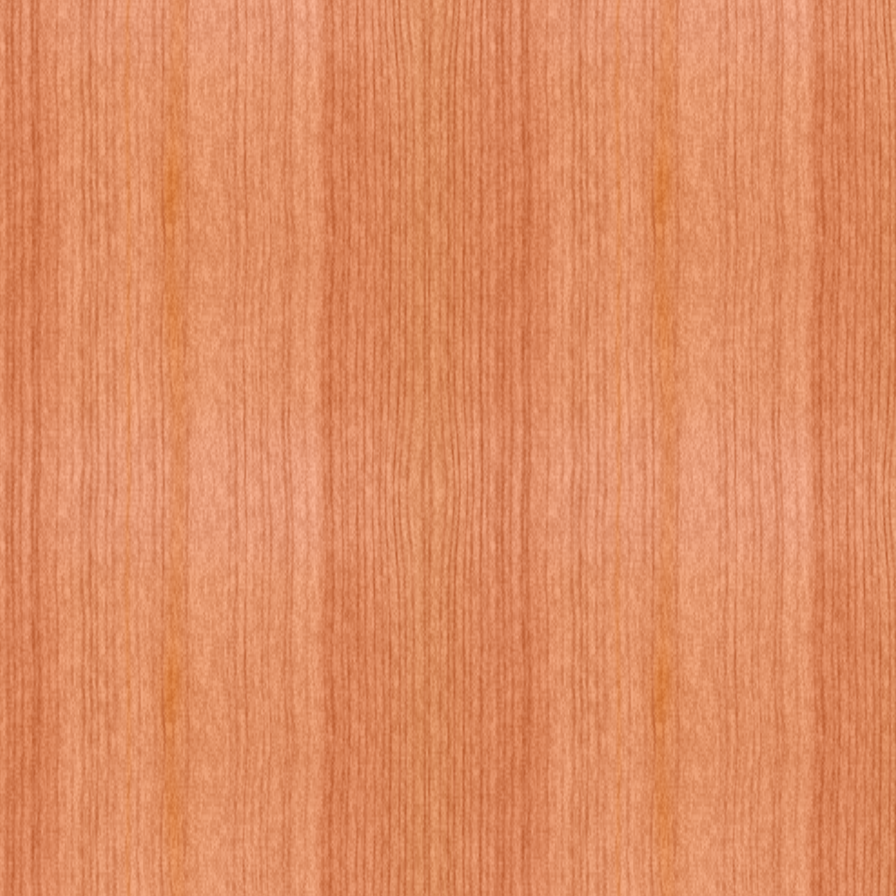
Give the GLSL for this texture, as a Shadertoy shader.

```glsl
// Reddish softwood veneer: tiled vertical grain with a mirrored heart, soft bands and resin streaks.

const float TAU = 6.2831853;
const vec2 TILE = vec2(0.547, 0.557);    // size of one repeat
const vec2 HEART = vec2(0.4766, 0.453);  // centre of one repeat
const float LINES = 60.0;                // grain cells per repeat

const vec3 PALE = vec3(0.905, 0.602, 0.440);
const vec3 RUDDY = vec3(0.880, 0.552, 0.392);
const vec3 PINK = vec3(0.920, 0.630, 0.510);
const vec3 OLIVE = vec3(0.880, 0.590, 0.400);
const vec3 RESIN = vec3(0.850, 0.480, 0.220);
const vec3 GRAIN = vec3(0.740, 0.370, 0.200);

float hash(vec2 p) {
    return fract(sin(dot(p, vec2(127.1, 311.7))) * 43758.5453);
}

// Smooth value noise that wraps after "period" cells
float noise(vec2 p, vec2 period) {
    vec2 i = floor(p), f = fract(p);
    f = f * f * (3.0 - 2.0 * f);
    vec2 a = mod(i, period), b = mod(i + 1.0, period);
    return mix(mix(hash(a), hash(vec2(b.x, a.y)), f.x),
               mix(hash(vec2(a.x, b.y)), hash(b), f.x), f.y);
}

// Noise with whole cell counts over a tile, centred on zero
float tileNoise(vec2 t, vec2 cells) {
    return noise((t + 0.5) * cells, cells) - 0.5;
}

float bell(float d, float width) {
    return exp(-d * d / (width * width));
}

// Shortest distance around a unit loop
float loopDist(float a, float b) {
    return abs(fract(a - b + 0.5) - 0.5);
}

// Bend the grain: slow waves, plus an opening around the heart
float bendGrain(vec2 t) {
    float wave = tileNoise(t, vec2(4.0, 5.0)) * 0.014
               + tileNoise(t, vec2(20.0, 16.0)) * 0.004;
    float opening = 0.45 * bell(t.y, 0.13) * bell(t.x, 0.07);
    return t.x * (1.0 - opening) + wave * smoothstep(0.0, 0.2, abs(t.x));
}

// Thin lines, one jittered line per cell; "density" is the share drawn
float grainLines(float x, float y, float density, float pixel) {
    float cell = x * LINES, total = 0.0;
    for (int k = -1; k <= 1; k++) {
        float id = floor(cell) + float(k);
        float seed = mod(id, LINES);
        float centre = id + 0.25 + 0.5 * hash(vec2(seed, 3.0));
        float width = mix(0.15, 0.27, hash(vec2(seed, 7.0)));
        float soft = max(width, pixel * 1.2);
        float shown = smoothstep(-0.08, 0.08, density - hash(vec2(seed, 11.0)));
        float worn = 0.6 + 0.4 * noise(vec2(seed, (y + 0.5) * 14.0), vec2(LINES, 14.0));
        float strength = mix(0.5, 1.0, hash(vec2(seed, 17.0)));
        total += bell(cell - centre, soft) * width / soft * shown * worn * strength;
    }
    return min(total, 1.0);
}

// Orange streak with two darker knots along its length
float resinStreak(vec2 t) {
    float d = loopDist(t.x, 0.486 + 0.008 * cos(TAU * t.y) + 0.005 * tileNoise(t, vec2(2.0, 7.0)));
    float knots = bell(loopDist(t.y, 0.607), 0.08) + 0.5 * bell(loopDist(t.y, 0.35), 0.07);
    return bell(d, 0.016) * (0.34 + 0.36 * knots) + 0.2 * bell(d, 0.045) * knots;
}

void mainImage(out vec4 fragColor, in vec2 fragCoord) {
    vec2 uv = fragCoord / iResolution.xy;
    vec2 t = fract((uv - HEART) / TILE + 0.5) - 0.5;
    float pixel = 0.5 * LINES / (TILE.x * iResolution.x);

    // Broad bands of colour
    float bent = bendGrain(t);
    float dark = smoothstep(-0.235, -0.205, bent) * (1.0 - smoothstep(0.215, 0.29, bent));
    float rosy = smoothstep(0.3, 1.0, cos(TAU * t.y));
    float heart = bell(t.x, 0.085);
    vec3 color = mix(PALE, RUDDY, dark * (1.0 - 0.25 * rosy));
    color = mix(color, PINK, rosy * mix(0.6, 0.25, dark));
    color = mix(color, OLIVE, heart * 0.7);
    color -= vec3(0.010, 0.016, 0.020) * (1.0 - cos(TAU * t.y)) * 0.5;

    // Uneven columns and soft blotches
    vec2 along = vec2(bent, t.y);
    color += vec3(0.026, 0.042, 0.050) * tileNoise(along, vec2(44.0, 3.0));
    color += vec3(0.012, 0.018, 0.030) * tileNoise(along, vec2(9.0, 4.0));

    // Resin streak and its thin companion
    color = mix(color, RESIN, min(resinStreak(t), 0.8));
    color = mix(color, RESIN, 0.4 * bell(loopDist(bent, 0.386), 0.005));

    // Grain lines, reflected across the heart
    float folded = abs(bent) < 0.1 ? abs(bent) : bent;
    float lines = grainLines(folded, t.y, mix(0.68, 0.97, dark), pixel);
    color = mix(color, GRAIN, lines * mix(0.58, 0.82, dark));

    // Fine fibres and pores
    float fibre = tileNoise(along, vec2(230.0, 44.0));
    float pores = tileNoise(t, vec2(270.0, 190.0));
    color += vec3(0.065, 0.085, 0.090) * fibre + vec3(0.070, 0.090, 0.100) * pores;

    fragColor = vec4(clamp(color, 0.0, 1.0), 1.0);
}
```
